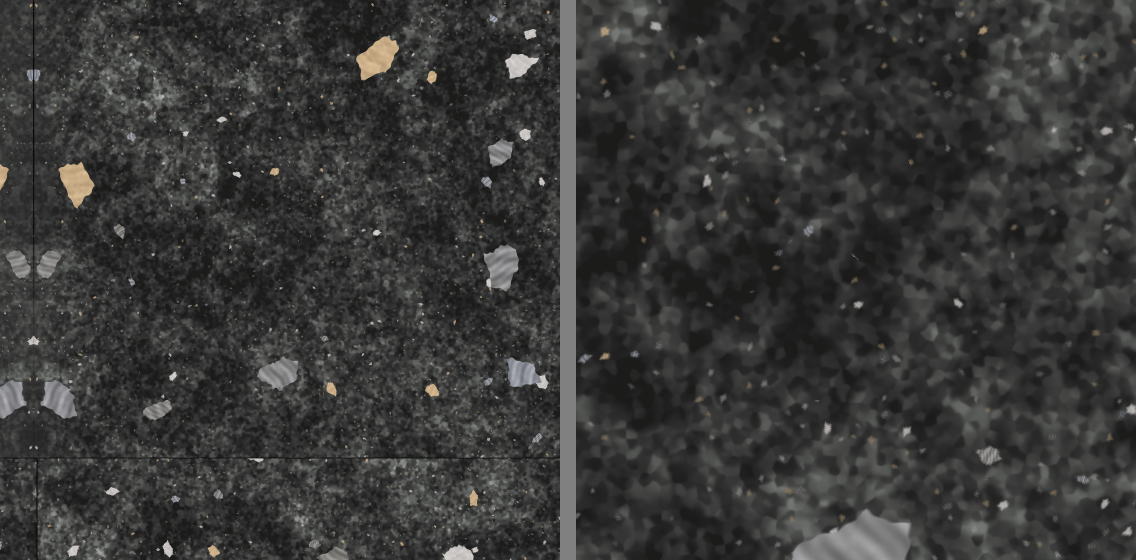
Left, the full canvas; right, a detail of the centre.
Write a WebGL 2 fragment shader that draws this texture.

```glsl
#version 300 es
precision highp float;
// Dark terrazzo: mottled charcoal ground with scattered angular stone chips.
// The ground layers smoothed cellular noise; each chip is a cut of half planes
// in a jittered grid cell. Thin seams split the slab, one part being mirrored.
uniform vec2 u_resolution;
out vec4 fragColor;

vec3 hash3(vec2 p) {
  vec3 q = fract(vec3(p.xyx) * vec3(0.1031, 0.1030, 0.0973));
  q += dot(q, q.yxz + 33.33);
  return fract((q.xxy + q.yzz) * q.zyx);
}

// Smoothed cellular noise, centred on zero with a spread near one.
float mottle(vec2 p) {
  vec2 cell = floor(p);
  float total = 0.0, weights = 0.0;
  for (int j = -1; j <= 1; j++) {
    for (int i = -1; i <= 1; i++) {
      vec2 id = cell + vec2(i, j);
      vec3 h = hash3(id + 19.0);
      vec2 away = id + h.xy - p;
      float w = exp(-6.0 * dot(away, away));
      total += w * h.z;
      weights += w;
    }
  }
  return (total / weights - 0.5) * 4.0;
}

// Stone colour: pale, sandy or streaked grey.
vec3 stoneColour(float kind, vec2 v, float shade) {
  float streak = sin(v.x * 8.0 + 2.0 * sin(v.y * 1.7 + kind * 40.0))
               + 0.6 * sin(v.x * 21.0 + 1.5 * sin(v.y * 3.1));
  if (kind < 0.42) return vec3(0.79, 0.775, 0.765) + 0.02 * streak;
  if (kind < 0.64) return vec3(0.79, 0.68, 0.53) + 0.025 * streak;
  vec3 grey = mix(vec3(0.50, 0.49, 0.47), vec3(0.57, 0.58, 0.62), shade);
  return grey + 0.07 * streak;
}

// One layer of chips: colour in rgb, coverage in a. Sizes are in cells.
vec4 chips(vec2 p, float freq, float density, vec2 sizes, float soft) {
  vec2 q = p * freq;
  vec2 cell = floor(q);
  vec3 place = hash3(cell + freq);
  if (place.z > density) return vec4(0.0);
  vec3 look = hash3(cell + freq + 71.0);
  float radius = mix(sizes.x, sizes.y, look.x);
  float turn = 6.2832 * look.y;
  vec2 v = q - cell - 0.5 - (place.xy - 0.5) * 0.36;
  v = mat2(cos(turn), -sin(turn), sin(turn), cos(turn)) * v;
  v *= vec2(0.87, 1.2) / radius;

  // Ragged outline from sines, then random facets.
  vec2 r = v + 0.05 * sin(v.yx * 6.0 + turn) + 0.025 * sin(v.yx * 17.0 + turn);
  float d = length(r) - 1.3;
  for (int i = 0; i < 6; i++) {
    vec3 facet = hash3(cell + freq + 13.0 * float(i + 1));
    float angle = (float(i) + 0.8 * facet.x) * 1.0472;
    d = max(d, dot(r, vec2(cos(angle), sin(angle))) - mix(0.6, 1.12, facet.y));
  }
  float cover = 1.0 - smoothstep(-soft, soft, d * radius / freq);
  return vec4(stoneColour(look.z, v, place.x), cover);
}

void main() {
  vec2 uv = gl_FragCoord.xy / u_resolution;
  float soft = max(0.8 / u_resolution.y, 0.0012);

  // Slab layout: mirrored strip above, two shifted pieces below.
  bool upper = uv.y > 0.182;
  vec2 p = uv + 2.0;
  if (upper) p.x = 2.06 + abs(uv.x - 0.06);
  else p += uv.x < 0.066 ? vec2(5.33, 3.1) : vec2(3.47, 1.29);

  // Ground: broad clouds down to fine grain, with skewed brightness.
  float broad = 0.35 * mottle(p * 4.0) + 0.4 * mottle(p * 11.0 + 7.0);
  float fine = 0.5 * mottle(p * 90.0) + 0.55 * mottle(p * 190.0);
  float z = broad + 0.4 * mottle(p * 32.0) + fine;
  float tone = max(0.197 * exp(0.36 * z), 0.105);
  if (upper) tone = mix(tone, 0.25, 0.4 * (1.0 - smoothstep(0.03, 0.17, uv.x)));
  vec3 colour = tone * vec3(0.99, 1.01, 0.985);

  // Bright crumbs gather where the ground is lighter.
  float crowd = clamp(0.10 + 0.10 * broad, 0.01, 0.35);
  vec4 dust = chips(p, 127.0, crowd, vec2(0.14, 0.28), soft);
  colour = mix(colour, dust.rgb * 0.75, dust.a * 0.6);
  vec4 crumb = chips(p, 67.0, crowd * 0.8, vec2(0.08, 0.22), soft);
  colour = mix(colour, crumb.rgb, crumb.a * 0.8);

  // Small and large chips, lightly grained.
  vec4 pebble = chips(p, 11.0, 0.25, vec2(0.06, 0.14), soft);
  colour = mix(colour, pebble.rgb * (1.0 + 0.03 * fine), pebble.a);
  vec4 stone = chips(p, 5.0, 0.58, vec2(0.11, 0.2), soft);
  colour = mix(colour, stone.rgb * (1.0 + 0.035 * fine), stone.a);

  // Seams: thin dark joints, the upright one fading downwards.
  float across = 1.0 - smoothstep(0.0005, 0.0005 + soft, abs(uv.y - 0.182));
  float upright = 1.0 - smoothstep(0.0007, 0.0007 + soft, abs(uv.x - (upper ? 0.06 : 0.066)));
  upright *= upper ? mix(0.15, 0.75, smoothstep(0.4, 0.65, uv.y)) : 0.45;
  colour *= 1.0 - max(0.4 * across, upright);
  fragColor = vec4(colour, 1.0);
}
```
